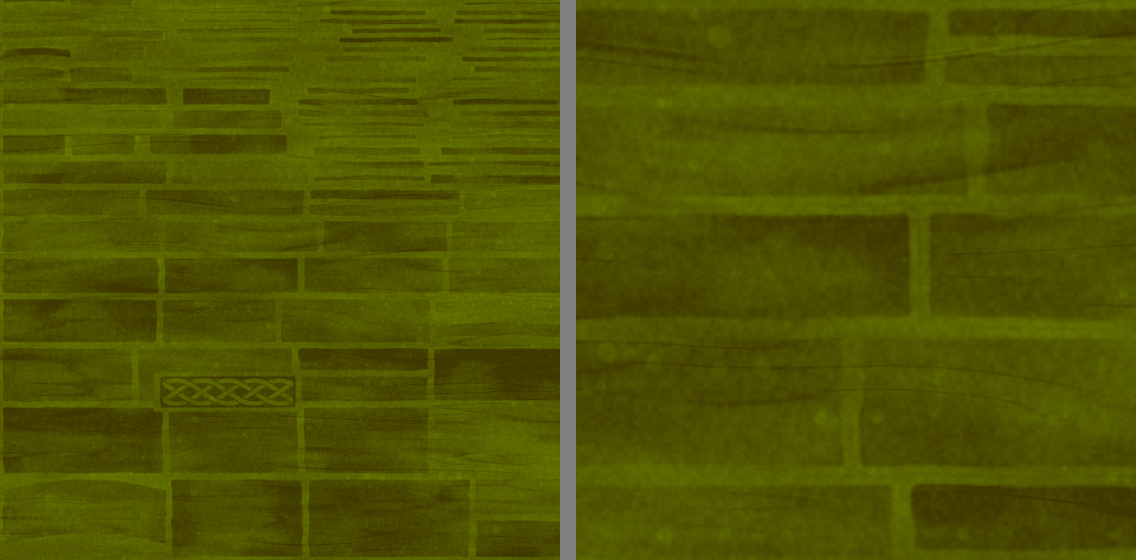
Left: the whole. Right: its middle third, enlarged.
A WebGL 1 fragment shader for this texture:

```glsl
precision highp float;
// Weathered olive wall of uneven block courses, thinning upward, with one braided panel.
uniform vec2 u_resolution;

const float PI = 3.14159265;
const float BLOCK_WIDTH = 0.265;
const vec3 DARK_OLIVE = vec3(0.27, 0.26, 0.0);
const vec3 LIGHT_OLIVE = vec3(0.38, 0.44, 0.0);

float hash(vec2 p) {
  return fract(sin(dot(p, vec2(12.99, 78.23))) * 43758.5);
}

float noise(vec2 p) {
  vec2 i = floor(p), f = fract(p);
  f = f * f * (3.0 - 2.0 * f);
  return mix(mix(hash(i), hash(i + vec2(1.0, 0.0)), f.x),
             mix(hash(i + vec2(0.0, 1.0)), hash(i + 1.0), f.x), f.y);
}

float fbm(vec2 p) {
  float sum = 0.0, gain = 0.5;
  for (int i = 0; i < 4; i++) {
    sum += gain * noise(p);
    p = p * 2.03 + 17.7;
    gain *= 0.55;
  }
  return sum;
}

float roundBox(vec2 p, vec2 halfSize, float radius) {
  vec2 q = abs(p) - halfSize + radius;
  return length(max(q, 0.0)) + min(max(q.x, q.y), 0.0) - radius;
}

// Position of a vertical joint, in block widths; the wall starts flush left.
float joint(float k, float row) {
  return k + step(0.5, k) * 0.32 * (hash(vec2(k + 3.0, row * 7.0 + 11.0)) - 0.4);
}

// Tone offset from the blocks: dark faces, broken outlines and pale rims.
float blocks(vec2 p) {
  float wear = smoothstep(0.3, 0.62, noise(p * vec2(13.0, 24.0) + 5.0));
  p += 0.004 * (vec2(noise(p * 60.0), fbm(p * vec2(22.0, 50.0) + 9.0)) - 0.5);
  float course = 6.5 * p.y + 9.0 * p.y * p.y * p.y;
  float height = 1.0 / (6.5 + 27.0 * p.y * p.y);
  float row = floor(course), v = fract(course);
  float u = p.x / BLOCK_WIDTH, k = floor(u);
  if (u < joint(k, row)) k -= 1.0;
  else if (u > joint(k + 1.0, row)) k += 1.0;
  float left = joint(k, row), width = joint(k + 1.0, row) - left;
  vec2 id = vec2(k + 5.0, row + 2.0);
  u = (u - left) / width;

  // Some blocks split: into thin layers at the right and top, into short parts at top left.
  float high = step(7.5, row), first = 1.0 - step(0.5, k);
  float splitChance = 0.45 * step(1.5, k) + 0.45 * high * (1.0 - first);
  float layers = 1.0 + step(hash(id + 31.0), splitChance);
  float parts = 1.0 + high * first * step(hash(id + 47.0), 0.7);
  vec2 cell = vec2(u * parts, v * layers);
  id = id * 5.0 + floor(cell);
  vec2 size = vec2(width * BLOCK_WIDTH / parts, height / layers);
  vec2 q = (fract(cell) - 0.5) * size;

  float gap = min(0.0055, size.y * 0.24);
  float trim = 0.05 * hash(id + 71.0) * high * (1.0 - first);
  float arch = step(0.86, hash(id + 83.0)) * 0.28 * size.y;
  q.y -= arch * 0.5 * cos(PI * q.x / size.x);
  vec2 halfSize = size * 0.5 - vec2(gap + trim, gap + arch * 0.5);
  float d = roundBox(q, halfSize, min(0.004, halfSize.y * 0.6));

  float depth = mix(0.0, 0.72, hash(id + 97.0)) * mix(0.6, 1.1, wear);
  float face = 1.0 - smoothstep(-0.003, 0.001, d);
  float outline = 1.0 - smoothstep(0.0, 0.002, abs(d + 0.001));
  float rim = 1.0 - smoothstep(0.0, 0.003, abs(d - 0.003));
  return -face * depth - outline * 0.3 * wear * noise(p * 45.0) + rim * 0.12 * wear;
}

// Coverage of one braid strand; its distance is corrected for slope.
float strand(vec2 p, float phase, float frequency, float amplitude, float radius) {
  float slope = amplitude * frequency * cos(phase);
  float d = abs(p.y - amplitude * sin(phase)) / sqrt(1.0 + slope * slope);
  return 1.0 - smoothstep(radius - 0.0008, radius + 0.0008, d);
}

// Four strands that pass alternately over and under each other.
float braid(vec2 p, float halfLength, float amplitude) {
  float frequency = 1.25 * PI / halfLength;
  float base = (p.x + halfLength) * frequency + PI * 0.25;
  float cover = 0.0;
  for (int i = 0; i < 4; i++) {
    float a = base + float(i) * PI * 0.5;
    float body = strand(p, a, frequency, amplitude, 0.0038);
    for (int j = 0; j < 4; j++) {
      float b = base + float(j) * PI * 0.5;
      float above = i == j ? 0.0 : step(cos(3.0 * a), cos(3.0 * b));
      body *= 1.0 - above * strand(p, b, frequency, amplitude, 0.0055);
    }
    cover = max(cover, body);
  }
  return cover * (1.0 - smoothstep(halfLength, halfLength + 0.002, abs(p.x)));
}

// Small pale round lichen spots, one candidate per cell.
float spots(vec2 p, float scale) {
  vec2 id = floor(p * scale);
  vec2 center = 0.3 + 0.4 * vec2(hash(id + 5.0), hash(id + 61.0));
  float radius = 0.08 + 0.18 * hash(id + 23.0);
  float d = length(fract(p * scale) - center);
  return step(0.85, hash(id + 41.0)) * (1.0 - smoothstep(radius * 0.7, radius, d));
}

// Thin broken lines along the contours of stretched noise.
float cracks(vec2 p, vec2 scale) {
  float line = 1.0 - smoothstep(0.01, 0.07, abs(noise(p * scale) - 0.5));
  return line * smoothstep(0.42, 0.7, noise(p * vec2(9.0, 26.0) + scale));
}

void main() {
  vec2 p = gl_FragCoord.xy / u_resolution;
  float tone = 0.72 + blocks(p);

  // Braided panel set into a plain bed.
  vec2 q = p - vec2(0.407, 0.300);
  float bed = 1.0 - smoothstep(-0.002, 0.003, roundBox(q, vec2(0.132, 0.035), 0.004));
  float panel = roundBox(q, vec2(0.120, 0.027), 0.004);
  tone = mix(tone, 0.64, bed);
  tone = mix(tone, 0.12, 1.0 - smoothstep(-0.001, 0.001, panel));
  tone -= 0.3 * (1.0 - smoothstep(0.0005, 0.0025, abs(panel)));
  tone = mix(tone, 0.78, braid(q, 0.115, 0.0205));

  // Tilted grain, sparse cracks, broad stains and fine grit.
  vec2 g = p + vec2(0.0, 0.04 * noise(p * vec2(4.0, 5.0)));
  float grain = fbm(g * vec2(9.0, 75.0)) - 0.53;
  float crack = cracks(g, vec2(3.0, 52.0)) + 0.7 * cracks(g + 0.31, vec2(7.0, 90.0));
  float stain = fbm(p * vec2(5.0, 11.0) + 3.0) - 0.53;
  float grit = noise(p * vec2(260.0, 210.0)) + noise(p * 480.0 + 7.0) - 1.0;
  tone += 0.5 * grain + 0.7 * stain + 0.22 * grit - 0.32 * crack * (1.0 - bed);
  tone += 0.2 * spots(p, 30.0) + 0.18 * spots(p + 0.37, 55.0);

  gl_FragColor = vec4(mix(DARK_OLIVE, LIGHT_OLIVE, clamp(tone, -0.25, 1.35)), 1.0);
}
```
